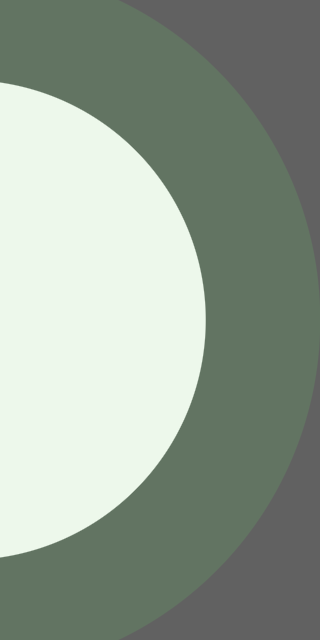
A Shadertoy shader for this background:

```glsl
// Two flat concentric discs, a pale one inside a muted green one, on plain grey.
// Their shared centre lies just beyond the left edge at mid height; each disc
// is a circle distance function blended over the layer below with a soft edge.

const vec3 GREY  = vec3(0.380, 0.380, 0.380);
const vec3 GREEN = vec3(0.384, 0.455, 0.384);
const vec3 PALE  = vec3(0.930, 0.973, 0.922);

// Lengths are fractions of the canvas width.
const float CENTRE_X     = -0.107;
const float OUTER_RADIUS = 1.108;
const float INNER_RADIUS = 0.750;

float circleDistance(vec2 point, vec2 centre, float radius) {
    return length(point - centre) - radius;
}

// Coverage of a shape across an edge as wide as softness.
float coverage(float signedDistance, float softness) {
    return clamp(0.5 - signedDistance / softness, 0.0, 1.0);
}

vec3 paintDisc(vec3 below, vec3 paint, vec2 point, vec2 centre, float radius, float softness) {
    return mix(below, paint, coverage(circleDistance(point, centre, radius), softness));
}

void mainImage(out vec4 fragColor, in vec2 fragCoord) {
    // Origin at the middle of the left edge.
    vec2 point = (fragCoord - vec2(0.0, 0.5 * iResolution.y)) / iResolution.x;
    vec2 centre = vec2(CENTRE_X, 0.0);
    float softness = 1.2 / iResolution.x;

    // Layers from back to front.
    vec3 color = GREY;
    color = paintDisc(color, GREEN, point, centre, OUTER_RADIUS, softness);
    color = paintDisc(color, PALE, point, centre, INNER_RADIUS, softness);

    fragColor = vec4(color, 1.0);
}
```
